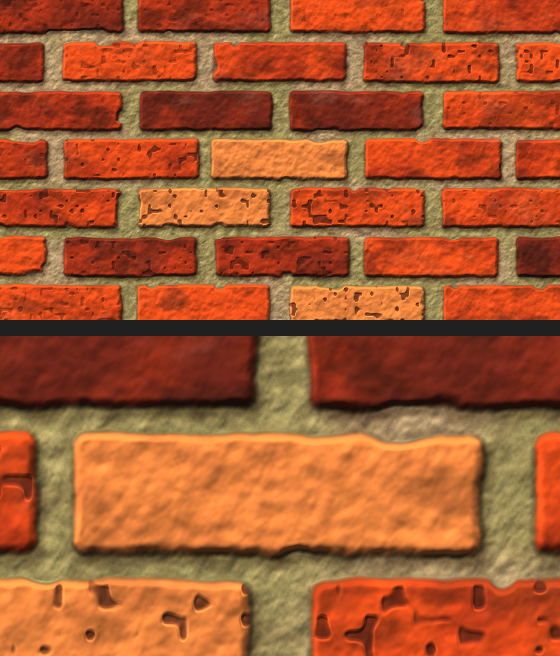
Top, the full canvas; bottom, a detail of the centre.
A Shadertoy shader for this texture:

```glsl
#define PITCH vec2(0.4726, 0.1518)
#define HALF_SIZE vec2(0.2140, 0.0635)
#define ORIGIN vec2(0.169, 0.1233)
#define CORNER 0.014
#define EDGE_WEAR 0.010
#define LIGHT_DIR vec2(-0.42, 0.91)

const vec3 DARK_CLAY = vec3(0.43, 0.15, 0.10);
const vec3 RED_CLAY = vec3(0.69, 0.21, 0.10);
const vec3 BRIGHT_CLAY = vec3(0.91, 0.31, 0.11);
const vec3 PALE_CLAY = vec3(0.93, 0.52, 0.25);
const vec3 SOOT = vec3(0.25, 0.11, 0.08);
const vec3 MORTAR = vec3(0.73, 0.61, 0.44);
const vec3 MORTAR_SHADE = vec3(0.38, 0.29, 0.20);

float hash(vec2 p) {
    vec3 q = fract(vec3(p.xyx) * 0.1031);
    q += dot(q, q.yzx + 33.33);
    return fract((q.x + q.y) * q.z);
}

float noise(vec2 p) {
    vec2 i = floor(p), f = fract(p);
    f = f * f * (3.0 - 2.0 * f);
    return mix(mix(hash(i), hash(i + vec2(1, 0)), f.x),
               mix(hash(i + vec2(0, 1)), hash(i + vec2(1, 1)), f.x), f.y);
}

float fbm(vec2 p) {
    float sum = 0.0, amp = 0.53;
    for (int i = 0; i < 4; i++) {
        sum += amp * noise(p);
        p = mat2(1.6, 1.2, -1.2, 1.6) * p + 17.3;
        amp *= 0.5;
    }
    return sum;
}

// Signed distance to the worn brick in x, its column and row in yz
vec3 brick(vec2 p) {
    p.y += 0.006 * (noise(p * vec2(3.0, 5.0) + 4.0) - 0.5);
    vec2 g = (p - ORIGIN) / PITCH;
    float row = floor(g.y);
    g.x -= 0.5 * mod(row, 2.0);
    vec2 id = vec2(floor(g.x), row);
    vec2 jitter = vec2(hash(id + 31.0), hash(id + 57.0)) - 0.5;
    vec2 q = (fract(g) - 0.5) * PITCH - jitter * vec2(0.014, 0.004);
    vec2 size = HALF_SIZE - vec2(0.008, 0.003) * hash(id + 83.0);
    vec2 e = abs(q) - size + CORNER;
    float d = length(max(e, 0.0)) + min(max(e.x, e.y), 0.0) - CORNER;
    d += EDGE_WEAR * (fbm(p * 24.0) - 0.45);
    d += 0.012 * smoothstep(0.72, 0.95, noise(p * 19.0 + 9.0));
    return vec3(d, id);
}

// Tone from 0, dark, to 1, pale
float brickTone(vec2 id) {
    return fract(0.28 + 0.62 * id.y + 0.873 * id.x + 0.14 * id.x * id.x - 0.317 * id.x * id.y);
}

float pits(vec2 p, vec2 id) {
    float amount = smoothstep(0.3, 0.9, hash(id + 11.0));
    return amount * smoothstep(0.76, 0.88, noise(p * 62.0));
}

float relief(vec2 p) {
    vec3 b = brick(p);
    float face = smoothstep(0.004, -0.009, b.x);
    float clay = 0.010 * fbm(p * 30.0) + 0.003 * noise(p * 75.0) - 0.004 * pits(p, b.yz);
    float grit = 0.008 * fbm(p * 65.0);
    return mix(grit, 0.009 + clay, face);
}

vec3 clayColor(vec2 p, vec2 id) {
    float tone = brickTone(id);
    float mottle = fbm(p * 11.0 + 40.0) - 0.5;
    float t = tone + 0.45 * mottle * (1.0 - step(0.87, tone));
    vec3 c = mix(DARK_CLAY, RED_CLAY, smoothstep(0.08, 0.38, t));
    c = mix(c, BRIGHT_CLAY, smoothstep(0.36, 0.66, t));
    c = mix(c, PALE_CLAY, smoothstep(0.84, 0.88, tone));
    // Soot stains and a faint chalky bloom
    float stain = smoothstep(0.50, 0.72, fbm(p * vec2(13.0, 20.0) + 7.0));
    c = mix(c, SOOT, stain * mix(0.65, 0.15, tone));
    float bloom = smoothstep(0.55, 0.8, fbm(p * vec2(9.0, 16.0) + 71.0));
    c = mix(c, vec3(0.62, 0.42, 0.36), 0.35 * bloom * (1.0 - tone));
    return mix(c, SOOT, 0.65 * pits(p, id));
}

vec3 mortarColor(vec2 p) {
    float grain = fbm(p * 48.0 + 3.0);
    float shadow = smoothstep(0.012, -0.005, brick(p + vec2(-0.005, 0.010)).x);
    float dirt = 0.65 * shadow + 0.9 * (0.5 - grain) + 0.1;
    vec3 c = mix(MORTAR, MORTAR_SHADE, clamp(dirt, 0.0, 1.0));
    // Mossy tint in places
    return mix(c, c * vec3(0.88, 0.95, 0.82), smoothstep(0.4, 0.7, noise(p * 6.0)));
}

void mainImage(out vec4 fragColor, in vec2 fragCoord) {
    vec2 p = fragCoord / iResolution.y;
    vec3 b = brick(p);
    float face = smoothstep(0.003, -0.003, b.x);
    vec3 color = mix(mortarColor(p), clayColor(p, b.yz), face);

    // Slanted light over the relief
    const float STEP = 0.0025;
    vec2 slope = vec2(relief(p + vec2(STEP, 0)) - relief(p - vec2(STEP, 0)),
                      relief(p + vec2(0, STEP)) - relief(p - vec2(0, STEP))) / (2.0 * STEP);
    float lit = -dot(slope, LIGHT_DIR);
    color *= clamp(1.0 + 0.62 * lit, 0.32, 1.32);

    // Dark crevice around each brick
    color *= 1.0 - 0.28 * smoothstep(0.006, 0.0, abs(b.x - 0.001));
    fragColor = vec4(clamp(color, 0.0, 1.0), 1.0);
}
```
